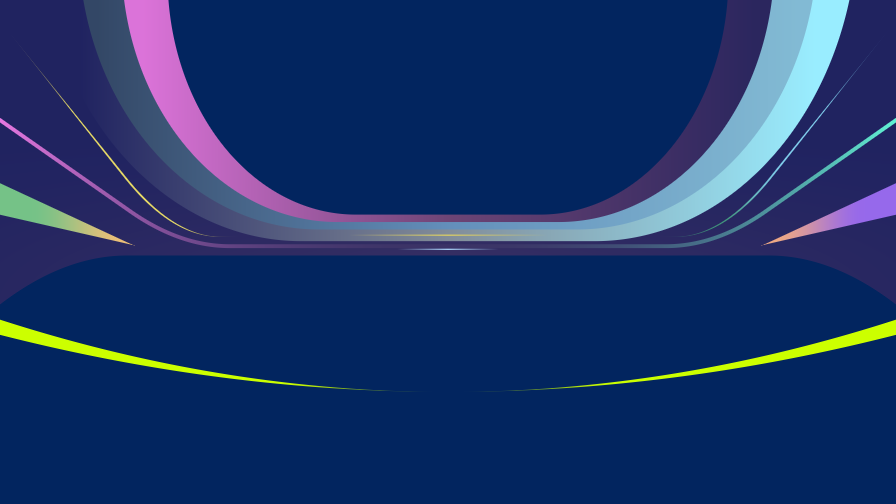
A WebGL 2 fragment shader for this background:

```glsl
#version 300 es
precision highp float;
// Stage-like backdrop: nested flat-bottomed bowls, swept lines and wedges on navy.
// Shapes mirror about the centre line, while colours run from left to right.
// Units: x spans -1..1, y starts at 0 on the bottom edge, in the same scale.

#define NAVY vec3(0.008, 0.145, 0.373)
#define INDIGO vec3(0.125, 0.137, 0.378)
#define PLUM vec3(0.225, 0.190, 0.390)
#define LIME vec3(0.800, 1.000, 0.000)
#define TOP 1.125
#define FLOOR_Y 0.5547
#define ARC_Y 0.250

uniform vec2 u_resolution;
out vec4 outColor;

float pixelSize;

// Antialiased coverage of a signed distance (negative inside).
float cover(float dist) {
    return clamp(0.5 - dist / pixelSize, 0.0, 1.0);
}

// Coverage of a stroke that may be thinner than a pixel.
float stroke(float dist, float halfWidth) {
    return cover(abs(dist) - halfWidth) * clamp(2.0 * halfWidth / pixelSize, 0.0, 1.0);
}

// Left, middle and right colours for t in -1..1.
vec3 gradient3(vec3 left, vec3 middle, vec3 right, float t) {
    return mix(middle, t < 0.0 ? left : right, min(abs(t), 1.0));
}

// Flat up to start, bends over len, then climbs at a constant slope.
float ramp(float x, float start, float len, float slope) {
    float t = max(x - start, 0.0);
    float bend = min(t, len);
    return slope * bend * (t - 0.5 * bend) / len;
}

// Bowl with a flat base and elliptic sides; rim is its half width at the top.
float bowl(vec2 p, float flatHalf, float rim, float base, float lift) {
    float height = TOP + lift - base;
    float k = lift / height;
    vec2 radii = vec2((rim - flatHalf) / sqrt(1.0 - k * k), height);
    vec2 q = vec2(max(abs(p.x) - flatHalf, 0.0), TOP + lift - p.y);
    float r = length(q / radii);
    return (r - 1.0) * r / length(q / (radii * radii));
}

// Stroke around a ramp curve, corrected for its steepness.
float rampStroke(vec2 p, float base, vec3 shape, float halfWidth) {
    float rise = ramp(p.x, shape.x, shape.y, shape.z);
    float slope = shape.z * clamp((p.x - shape.x) / shape.y, 0.0, 1.0);
    return stroke((p.y - base - rise) / sqrt(1.0 + slope * slope), halfWidth);
}

void main() {
    vec2 p = gl_FragCoord.xy / u_resolution * vec2(2.0, TOP) - vec2(1.0, 0.0);
    vec2 m = vec2(abs(p.x), p.y);
    pixelSize = 2.0 / u_resolution.x;

    // Indigo field above the domed floor, warmer near its base
    float warmth = (1.0 - smoothstep(0.45, 0.85, p.y)) * (1.0 - 0.7 * m.x);
    float dome = max(m.x - 0.716, 0.0);
    float domeEdge = FLOOR_Y - 1.356 * dome * dome;
    vec3 color = mix(NAVY, mix(INDIGO, PLUM, warmth), cover(domeEdge - p.y));

    // Nested bowls, from the outer band to the navy interior
    vec3 outer = gradient3(INDIGO, vec3(0.51, 0.55, 0.60), vec3(0.60, 0.93, 1.0), p.x / 0.82);
    vec3 middle = gradient3(vec3(0.20, 0.28, 0.40), vec3(0.39, 0.56, 0.73),
                            vec3(0.51, 0.73, 0.83), p.x / 0.78);
    vec3 inner = gradient3(vec3(0.86, 0.45, 0.85), vec3(0.43, 0.27, 0.46),
                           vec3(0.17, 0.15, 0.37), p.x / 0.68);
    color = mix(color, outer, cover(bowl(p, 0.328, 0.896, 0.5867, 0.182)));
    color = mix(color, middle, cover(bowl(p, 0.289, 0.814, 0.6128, 0.130)));
    color = mix(color, inner, cover(bowl(p, 0.247, 0.723, 0.6294, 0.091)));
    color = mix(color, NAVY, cover(bowl(p, 0.206, 0.624, 0.6460, 0.052)));

    // Broad swept line, pink to teal
    vec3 lane = gradient3(vec3(0.90, 0.47, 0.88), vec3(0.23, 0.20, 0.40),
                          vec3(0.38, 0.95, 0.83), p.x * m.x);
    color = mix(color, lane, rampStroke(m, 0.5755, vec3(0.487, 0.222, 0.70), 0.0043));

    // Fine swept line, tapered at both ends
    float taper = smoothstep(0.46, 0.70, m.x) * (1.0 - smoothstep(0.72, 0.99, m.x));
    vec3 fine = p.x < 0.0 ? vec3(0.90, 0.85, 0.40)
                          : mix(vec3(0.25, 0.58, 0.48), vec3(0.50, 0.80, 0.92),
                                smoothstep(0.60, 0.75, p.x));
    color = mix(color, fine, rampStroke(m, 0.5964, vec3(0.508, 0.213, 1.25), 0.002 * taper));

    // Side wedges pointing inward
    vec2 w = m - vec2(0.703, 0.578);
    float wedge = max((w.y - 0.465 * w.x) / 1.103, (0.228 * w.x - w.y) / 1.026);
    float along = smoothstep(0.02, 0.23, w.x);
    vec3 wedgeColor = p.x < 0.0
        ? mix(vec3(0.92, 0.75, 0.47), vec3(0.46, 0.76, 0.53), along)
        : mix(vec3(0.93, 0.66, 0.52), vec3(0.59, 0.41, 0.92), along);
    color = mix(color, wedgeColor, cover(wedge));

    // Glints on the flat bases
    float warmGlint = max(1.0 - m.x / 0.221, 0.0);
    float coolGlint = max(1.0 - m.x / 0.113, 0.0);
    color = mix(color, vec3(0.85, 0.80, 0.40), warmGlint * stroke(p.y - 0.600, 0.0015));
    color = mix(color, vec3(0.65, 0.80, 0.95), coolGlint * stroke(p.y - 0.5685, 0.0015));

    // Lime crescent, thinning and fading toward the centre
    float u = p.x * p.x;
    float crescent = max(p.y - ARC_Y - 0.1615 * u, ARC_Y + 0.1276 * u - p.y);
    color = mix(color, LIME, cover(crescent) * smoothstep(0.0, 0.38, m.x));

    outColor = vec4(color, 1.0);
}
```
